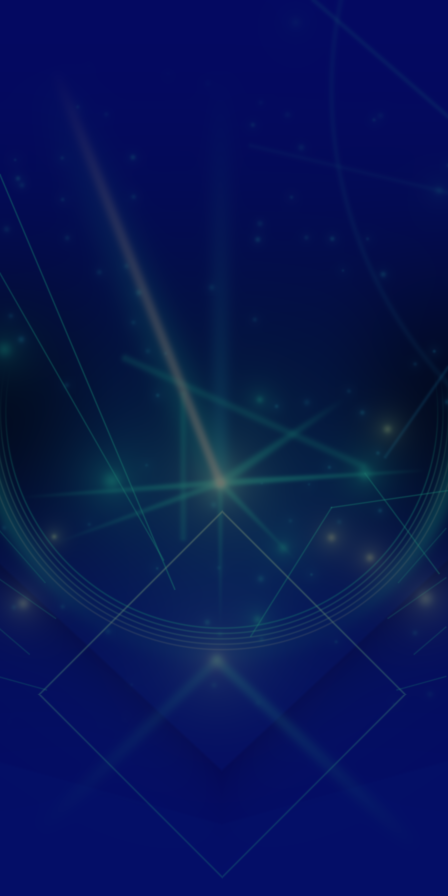
Write a WebGL 1 fragment shader that draws this background.

```glsl
precision highp float;
// Deep blue space with a flaring star, light beams, curved rails and a thin diamond.
uniform vec2 u_resolution;

float hash(vec2 p) {
  return fract(sin(dot(p, vec2(127.1, 311.7))) * 4375.85);
}

// Soft line from a to b; never thinner than about a pixel.
float line(vec2 p, vec2 a, vec2 b, float w) {
  vec2 e = b - a;
  float h = clamp(dot(p - a, e) / dot(e, e), 0.0, 1.0);
  float d = length(p - a - e * h) / max(w, 0.6 / u_resolution.x);
  return exp(-d * d);
}

// Beam that widens from w0 to w1 and fades out towards b.
float beam(vec2 p, vec2 a, vec2 b, float w0, float w1) {
  vec2 e = b - a;
  float h = clamp(dot(p - a, e) / dot(e, e), 0.0, 1.0);
  float d = length(p - a - e * h) / mix(w0, w1, h);
  return exp(-d * d) * (1.0 - h);
}

float ring(vec2 p, vec2 c, float r, float w) {
  float d = (length(p - c) - r) / max(w, 0.6 / u_resolution.x);
  return exp(-d * d);
}

float glow(vec2 p, vec2 c, float r) {
  return exp(-length(p - c) / r);
}

// Bright core with a wider halo.
float orb(vec2 p, vec2 c, float r) {
  return 0.6 * glow(p, c, r) + 0.5 * exp(-dot(p - c, p - c) / (r * r * 0.12));
}

// Sparse specks, one per grid cell.
float specks(vec2 p, float cell) {
  vec2 id = floor(p / cell);
  vec2 spot = 0.2 + 0.6 * vec2(hash(id + cell), hash(id + 7.3));
  float d = length(fract(p / cell) - spot) * cell;
  float size = 0.003 + 0.004 * hash(id + 3.1);
  return step(0.72, hash(id + 5.7)) * (exp(-d * d / (size * size)) + 0.25 * exp(-d * d / 0.0003));
}

void main() {
  vec2 p = gl_FragCoord.xy / u_resolution * vec2(1.0, 2.0);
  vec2 side = vec2(abs(p.x - 0.495), p.y);
  vec2 star = vec2(0.492, 0.922);
  vec2 ember = vec2(0.484, 0.526);
  vec3 teal = vec3(0.03, 0.32, 0.27);
  vec3 azure = vec3(0.03, 0.20, 0.32);
  vec3 blush = vec3(0.34, 0.26, 0.22);

  // Sky: blue ends and a dark waist, darkest at the sides
  float waist = exp(-pow((p.y - 1.08) / 0.46, 2.0));
  vec3 sky = mix(vec3(0.015, 0.035, 0.385), vec3(0.008, 0.055, 0.225), waist);
  sky *= 1.0 - 0.45 * exp(-pow((p.y - 1.08) / 0.25, 2.0)) * smoothstep(0.2, 0.5, side.x);
  vec2 haze = (p - vec2(0.49, 0.78)) / vec2(0.42, 0.40);
  sky += vec3(0.012, 0.048, 0.025) * exp(-dot(haze, haze));

  // Folded panels at the bottom
  float fold = p.y - 0.28 - 0.93 * side.x;
  float below = 1.0 - smoothstep(-0.006, 0.006, fold);
  sky += below * (vec3(0.0, 0.008, 0.01) - vec3(0.0, 0.025, 0.06) * exp(min(fold, 0.0) * 14.0));
  float wing = 1.0 - smoothstep(-0.004, 0.004, p.y - 0.16 - 0.28 * side.x);
  sky += vec3(0.0, 0.01, 0.01) * wing;

  // Curved rails forming a bowl
  vec3 col = vec3(0.0);
  vec2 hub = vec2(0.495, 1.08);
  float low = 1.0 - smoothstep(0.85, 1.2, p.y);
  for (int i = 0; i < 5; i++) {
    float k = float(i);
    vec3 tint = mix(teal, blush, k * 0.18);
    col += tint * low * (0.6 - 0.06 * k) * ring(p, hub, 0.482 + 0.012 * k, 0.0022);
  }
  col += teal * 0.55 * low * smoothstep(0.25, 0.48, side.x) * ring(p, hub, 0.53, 0.022);
  col += teal * 0.12 * low * ring(p, hub, 0.535, 0.03);

  // Faint arcs and strokes in the upper right
  col += azure * 0.22 * ring(p, vec2(1.7, 1.8), 0.96, 0.007);
  col += azure * 0.35 * line(p, vec2(0.7, 2.0), vec2(1.0, 1.74), 0.006);
  col += azure * 0.16 * line(p, vec2(0.56, 1.675), vec2(1.0, 1.57), 0.006);
  col += azure * 0.45 * line(p, vec2(0.86, 0.98), vec2(1.0, 1.18), 0.004);

  // Long beams from the star
  vec2 far = vec2(0.12, 1.85);
  col += blush * 1.1 * beam(p, star, far, 0.010, 0.016);
  col += teal * 0.55 * beam(p, star, far - vec2(0.02, 0.0), 0.04, 0.06);
  col += azure * 0.55 * beam(p, star, vec2(0.492, 1.85), 0.018, 0.032);
  col += teal * 1.1 * beam(p, star, vec2(0.05, 0.89), 0.008, 0.004);
  col += teal * 1.5 * beam(p, star, vec2(0.95, 0.95), 0.008, 0.004);
  col += teal * 1.1 * beam(p, star, vec2(0.77, 1.11), 0.011, 0.007);
  col += teal * 0.9 * beam(p, star, vec2(0.13, 0.79), 0.008, 0.004);
  col += teal * 0.9 * beam(p, star, vec2(0.66, 0.75), 0.008, 0.004);
  col += teal * 0.6 * beam(p, star, vec2(0.492, 0.60), 0.007, 0.004);
  col += teal * 0.4 * line(p, vec2(0.28, 1.20), vec2(0.81, 0.96), 0.009);
  col += teal * 0.4 * line(p, vec2(0.409, 1.12), vec2(0.409, 0.80), 0.008);
  col += azure * 0.55 * beam(p, ember, vec2(0.08, 0.14), 0.012, 0.022);
  col += azure * 0.8 * beam(p, ember, vec2(0.94, 0.10), 0.012, 0.022);

  // Thin diamond, long wires and the side mesh
  vec2 d = abs(p - vec2(0.496, 0.45));
  float edge = (d.x + d.y - 0.408) * 0.707 / max(0.0022, 0.6 / u_resolution.x);
  col += mix(azure, vec3(0.26, 0.38, 0.28), smoothstep(0.2, 0.85, p.y)) * 0.85 * exp(-edge * edge);
  col += teal * 0.75 * line(p, vec2(0.0, 1.61), vec2(0.39, 0.685), 0.002);
  col += teal * 0.65 * line(p, vec2(0.0, 1.39), vec2(0.365, 0.75), 0.002);
  col += teal * 0.65 * line(p, vec2(0.74, 0.867), vec2(0.56, 0.58), 0.002);
  col += teal * 0.65 * line(p, vec2(0.74, 0.867), vec2(1.0, 0.905), 0.002);
  col += teal * 0.65 * line(p, vec2(0.815, 0.943), vec2(0.98, 0.72), 0.002);
  for (int i = 0; i < 4; i++) {
    float k = float(i);
    vec2 a = vec2(0.5, 0.82 - 0.11 * k);
    vec2 b = vec2(0.37 + 0.06 * hash(vec2(k, 2.0)), 0.70 - 0.08 * k);
    col += teal * 0.4 * line(side, a, b, 0.002);
  }

  // Star, ember and the larger orbs
  col += vec3(0.40, 0.30, 0.24) * orb(p, star, 0.05) + teal * 0.6 * glow(p, star, 0.12);
  col += vec3(0.20, 0.12, 0.14) * orb(p, ember, 0.06) + azure * 0.55 * glow(p, ember, 0.10);
  col += teal * 1.4 * (orb(p, vec2(0.25, 0.927), 0.05) + orb(p, vec2(0.815, 0.943), 0.04));
  col += teal * 0.9 * (orb(p, vec2(0.632, 0.777), 0.032) + orb(p, vec2(0.575, 0.617), 0.025));
  col += teal * 0.9 * (orb(p, vec2(0.01, 1.22), 0.045) + orb(p, vec2(0.58, 1.108), 0.022));
  col += azure * 0.5 * (orb(p, vec2(0.98, 1.575), 0.025) + 0.5 * orb(p, vec2(0.66, 1.95), 0.03));
  col += (blush * 0.8 + teal * 0.5) * (orb(p, vec2(0.052, 0.653), 0.035) + orb(p, vec2(0.95, 0.664), 0.045));
  col += vec3(0.34, 0.40, 0.22) * (orb(p, vec2(0.74, 0.80), 0.025) + orb(p, vec2(0.826, 0.755), 0.025));
  col += vec3(0.28, 0.40, 0.22) * (orb(p, vec2(0.865, 1.042), 0.025) + orb(p, vec2(0.121, 0.802), 0.016));

  // Scattered specks
  float band = smoothstep(0.35, 0.6, p.y) * (1.0 - smoothstep(1.6, 1.9, p.y));
  col += azure * 0.6 * band * (specks(p, 0.13) + 0.6 * specks(p + 0.37, 0.09));

  // Muted blend of the lights over the sky
  vec3 ceiling = vec3(0.46, 0.46, 0.43);
  col = sky + (ceiling - sky) * (1.0 - exp(-col / ceiling));
  gl_FragColor = vec4(col, 1.0);
}
```
